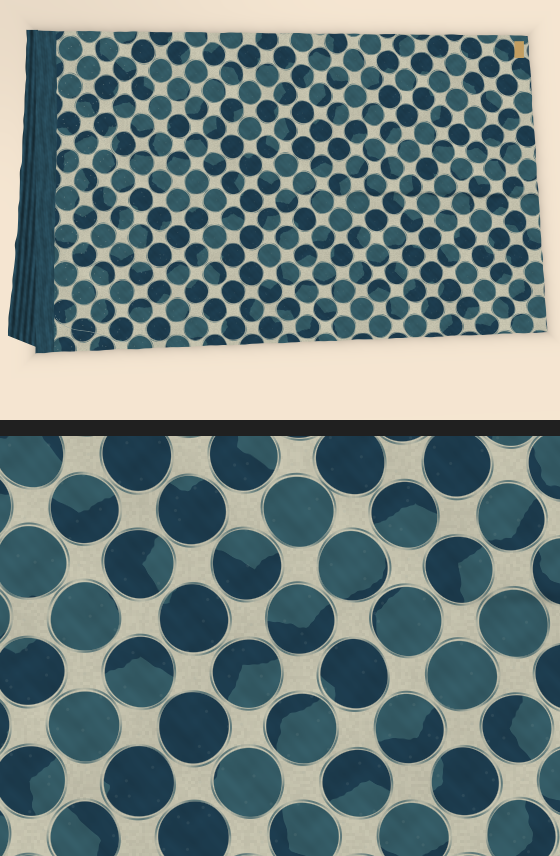
Top, the full canvas; bottom, a detail of the centre.
A Shadertoy shader for this pattern:

```glsl
// Folded indigo block-printed cloth with staggered two-tone dots on a cream table.

const float CANVAS_H = 576.0;              // design units down the canvas
const vec3 TABLE = vec3(0.96, 0.90, 0.82);
const vec3 LINEN = vec3(0.76, 0.75, 0.67);
const vec3 INDIGO = vec3(0.11, 0.23, 0.30);
const vec3 TEAL = vec3(0.20, 0.35, 0.39);
const vec3 THREAD = vec3(0.58, 0.64, 0.62);

float hash(vec2 p) {
    return fract(sin(dot(p, vec2(127.1, 311.7))) * 43758.55);
}

float fill(float d, float px) {
    return clamp(0.5 - d / px, 0.0, 1.0);
}

// Layered sines, roughly -1 to 1
float waves(vec2 p) {
    return 0.5 * sin(p.x + 1.7 * sin(p.y * 0.8))
         + 0.3 * sin(p.y * 2.1 + 1.3 * sin(p.x * 1.6))
         + 0.2 * sin(p.x * 3.7 - p.y * 3.1);
}

// Distance to the nearest scattered point
float cellular(vec2 p) {
    vec2 cell = floor(p);
    float nearest = 2.0;
    for (int j = -1; j <= 1; j++)
    for (int i = -1; i <= 1; i++) {
        vec2 c = cell + vec2(i, j);
        vec2 point = c + vec2(hash(c), hash(c + 37.0));
        nearest = min(nearest, length(p - point));
    }
    return nearest;
}

// Invert the slight perspective: canvas position to column and row of the print
vec2 printCoord(vec2 p) {
    vec2 g = (p - vec2(118.0, 247.0)) / 50.0;
    for (int i = 0; i < 5; i++) {
        g.y = (p.y - 247.0 - 0.83 * g.x) / (51.3 - 0.36 * g.x);
        g.x = (p.x - 118.0 + g.y) / (51.0 - 0.18 * g.x + 0.33 * g.y);
    }
    return g;
}

// One dot: broken outline, dark disc, then a kinked overprint in teal
vec3 printDot(vec3 base, vec2 q, vec2 id, float px) {
    float a = hash(id), b = hash(id + 19.3), c = hash(id + 51.7);
    float angle = atan(q.y, q.x);
    float radius = 15.8 + 0.7 * (b - 0.5) + 0.25 * sin(angle * 3.0 + 6.3 * a);
    float disc = length(q) - radius;
    float outline = abs(length(q + vec2(a, c) - 0.5) - radius - 0.9) - 0.45;
    float broken = 0.4 + 0.3 * sin(angle * 5.0 + a * 20.0);
    base = mix(base, TEAL, broken * fill(outline, px));

    vec2 dir = vec2(cos(6.283 * a), sin(6.283 * a));
    float along = dot(q, vec2(-dir.y, dir.x));
    float cut = dot(q, dir) + 0.55 * abs(along + 12.0 * (b - 0.5)) + waves(q * 0.35 + 9.0 * c);
    float reach = mix(-17.0, 23.0, c) + 5.0 * waves(id * 0.6);
    vec3 ink = mix(INDIGO, TEAL, fill(cut - reach, px * 1.2));
    ink *= 1.0 + 0.06 * waves(q * 0.23 + 20.0 * b);
    return mix(base, ink, fill(disc, px * 1.2));
}

// Linen ground with two interleaved square grids of dots
vec3 printedCloth(vec2 p, float px) {
    vec3 col = LINEN * (1.0 + 0.03 * waves(p * 0.05) + 0.05 * (hash(floor(p / 1.5)) - 0.5));
    vec2 g = printCoord(p + 0.8 * vec2(waves(p * 0.021), waves(p.yx * 0.025)));
    for (int s = 0; s < 2; s++) {
        vec2 shift = vec2(0.5 * float(s));
        vec2 id = floor(g - shift + 0.5) + shift;
        col = printDot(col, (g - id) * 49.6, id, px);
    }
    // Worn specks, heavier near the selvedge, and a soft crease
    float speck = fill(cellular(p / 13.0) * 13.0 - 0.7, px);
    float wear = mix(0.4, 0.12, smoothstep(80.0, 280.0, p.x));
    col = mix(col, THREAD, speck * wear);
    float crease = exp(-pow((p.y - 267.0 - 2.0 * sin(p.x * 0.02)) / 3.0, 2.0));
    return col * (1.0 - 0.13 * crease * smoothstep(420.0, 520.0, p.x));
}

// Plain dyed strip, streaked lengthwise
vec3 dyedStrip(vec2 p, vec3 tint) {
    return tint * (1.0 + 0.12 * waves(vec2(p.x * 0.5, p.y * 0.06)) + 0.06 * waves(p * 0.3));
}

// Signed distance to the four-sided folded cloth
float clothDistance(vec2 p) {
    float ragged = 0.7 * waves(p * 0.09);
    float top = 42.0 + 0.01 * (p.x - 38.0) - p.y;
    float bottom = p.y - 484.0 + 0.041 * (p.x - 50.0);
    float right = p.x - 724.0 - 0.065 * (p.y - 48.0);
    return max(max(top, bottom), max(right, 49.0 - p.x)) + ragged;
}

void mainImage(out vec4 fragColor, in vec2 fragCoord) {
    float px = CANVAS_H / iResolution.y;
    vec2 p = vec2(fragCoord.x, iResolution.y - fragCoord.y) * px;

    // Table with gentle falloff and contact shadow
    float cloth = clothDistance(p);
    vec3 col = TABLE * (1.0 - 0.05 * smoothstep(300.0, 0.0, length(p * vec2(0.6, 1.0))));
    col *= 1.0 - 0.16 * exp(-max(cloth, 0.0) / 7.0);

    // Stacked folds behind the left edge
    float foldLeft = 37.0 - 27.0 * pow(clamp((p.y - 42.0) / 420.0, 0.0, 1.0), 1.5);
    float folds = max(foldLeft + 1.5 * waves(p.yy * 0.07) - p.x, p.x - 52.0);
    folds = max(folds, max(41.0 - p.y, p.y - 460.0 - 0.4 * (p.x - 10.0)));
    vec3 foldInk = dyedStrip(p, mix(INDIGO, TEAL, 0.35));
    foldInk *= 0.85 + 0.2 * sin((p.x - foldLeft) * 0.75);
    col = mix(col, foldInk, fill(folds, px));

    // Printed face and its solid selvedge
    vec3 face = printedCloth(p, px);
    float selvedge = p.x - 76.0 - 2.0 * sin(p.y * 0.011) - 0.8 * waves(p.yy * 0.13);
    face = mix(face, dyedStrip(p, mix(INDIGO, TEAL, 0.45)), fill(selvedge, px));
    col = mix(col, face, fill(cloth, px));

    // Blank paper tag and loose thread
    vec2 tag = abs(p - vec2(712.0, 68.0)) - vec2(6.5, 11.5);
    col = mix(col, vec3(0.76, 0.62, 0.38), fill(max(tag.x, tag.y), px));
    float t = clamp((p.x - 76.0) / 100.0, 0.0, 1.0);
    float strand = abs(p.y - 432.0 - 36.0 * sqrt(t) - 2.0 * sin(t * 9.0)) - 0.4;
    col = mix(col, THREAD, 0.8 * fill(max(strand, abs(p.x - 126.0) - 50.0), px));

    fragColor = vec4(col, 1.0);
}
```
